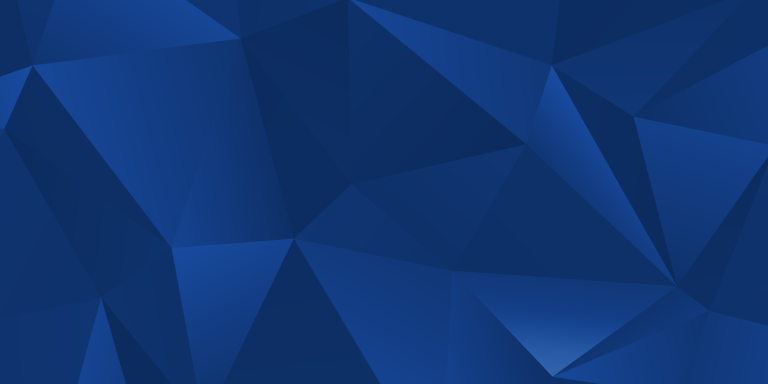
A WebGL 1 fragment shader for this background:

```glsl
precision highp float;

// Low-poly background of irregular blue triangles, each with its own gradient.
// A turned, jittered grid is split into triangles; edge distances give soft
// coverage, and each facet runs from a dark shade to a lighter one.

uniform vec2 u_resolution;

const float CELL_SIZE = 0.385;        // grid step, in canvas heights
const float JITTER = 0.40;            // vertex shift in cells, below 0.5
const mat2 TURN = mat2(0.94, 0.342, -0.342, 0.94);
const vec2 GRID_OFFSET = vec2(7.3, 4.6);
const float EDGE_PIXELS = 0.7;        // half width of the edge smoothing
const float BRIGHT_RANK = 0.62;       // facets above this are bright
const float GLINT_RANK = 0.965;       // facets above this get a pale end
const vec3 DARK_BLUE = vec3(0.040, 0.155, 0.335);
const vec3 BRIGHT_BLUE = vec3(0.100, 0.305, 0.655);
const vec3 PALE_BLUE = vec3(0.185, 0.385, 0.665);

vec2 hash2(vec2 p) {
  vec3 q = fract(p.xyx * vec3(0.1031, 0.1030, 0.0973));
  q += dot(q, q.yzx + 33.33);
  return fract((q.xx + q.yz) * q.zy);
}

float cross2(vec2 a, vec2 b) {
  return a.x * b.y - a.y * b.x;
}

vec2 gridVertex(vec2 corner) {
  return corner + JITTER * (2.0 * hash2(corner) - 1.0);
}

// Signed distance to the line a-b, positive on its left
float edgeDistance(vec2 p, vec2 a, vec2 b) {
  return cross2(b - a, p - a) / length(b - a);
}

// Gradient colour of the facet a-b-c
vec3 facetColor(vec2 p, vec2 a, vec2 b, vec2 c, vec2 cell, float side) {
  vec2 tone = hash2(cell + 17.3 * side + 3.7);
  vec2 aim = hash2(cell + 41.9 * side + 11.2);

  // Gradients lean towards the horizontal of the canvas
  float angle = 6.2832 * aim.x;
  vec2 direction = TURN * vec2(cos(angle), 0.6 * sin(angle));
  vec3 reach = vec3(dot(a, direction), dot(b, direction), dot(c, direction));
  float low = min(reach.x, min(reach.y, reach.z));
  float high = max(reach.x, max(reach.y, reach.z));
  float t = clamp((dot(p, direction) - low) / (high - low), 0.0, 1.0);

  // An evenly spread rank keeps the share of bright facets steady
  float rank = fract(dot(cell, vec2(0.75488, 0.56984)) + 0.37 * side);
  float bright = step(BRIGHT_RANK, rank);
  float base = 0.08 + 0.22 * tone.x + 0.12 * bright;
  float span = mix(0.20 * tone.y, 0.40 + 0.28 * tone.y, bright);
  vec3 color = mix(DARK_BLUE, BRIGHT_BLUE, base + span * t);
  float glint = step(GLINT_RANK, rank) * smoothstep(0.35, 1.0, t);
  return mix(color, PALE_BLUE, glint);
}

// Colour times coverage, with the coverage in alpha
vec4 facet(vec2 p, vec2 a, vec2 b, vec2 c, vec2 cell, float side, float blur) {
  float inside = min(edgeDistance(p, a, b),
                     min(edgeDistance(p, b, c), edgeDistance(p, c, a)));
  float coverage = smoothstep(-blur, blur, inside);
  return coverage * vec4(facetColor(p, a, b, c, cell, side), 1.0);
}

void main() {
  vec2 p = TURN * (gl_FragCoord.xy / u_resolution.y) / CELL_SIZE + GRID_OFFSET;
  float blur = EDGE_PIXELS / (u_resolution.y * CELL_SIZE);
  vec4 sum = vec4(0.0);

  for (int y = -1; y <= 1; y++) {
    for (int x = -1; x <= 1; x++) {
      vec2 cell = floor(p) + vec2(float(x), float(y));
      vec2 a = gridVertex(cell);
      vec2 b = gridVertex(cell + vec2(1.0, 0.0));
      vec2 c = gridVertex(cell + vec2(1.0, 1.0));
      vec2 d = gridVertex(cell + vec2(0.0, 1.0));

      // Split along the diagonal whose smaller triangle is larger
      float splitAC = min(cross2(b - a, c - a), cross2(c - a, d - a));
      float splitBD = min(cross2(c - b, d - b), cross2(d - b, a - b));
      if (splitAC > splitBD) {
        sum += facet(p, a, b, c, cell, 0.0, blur);
        sum += facet(p, a, c, d, cell, 1.0, blur);
      } else {
        sum += facet(p, b, c, d, cell, 0.0, blur);
        sum += facet(p, b, d, a, cell, 1.0, blur);
      }
    }
  }
  gl_FragColor = vec4(sum.rgb / max(sum.a, 0.001), 1.0);
}
```
